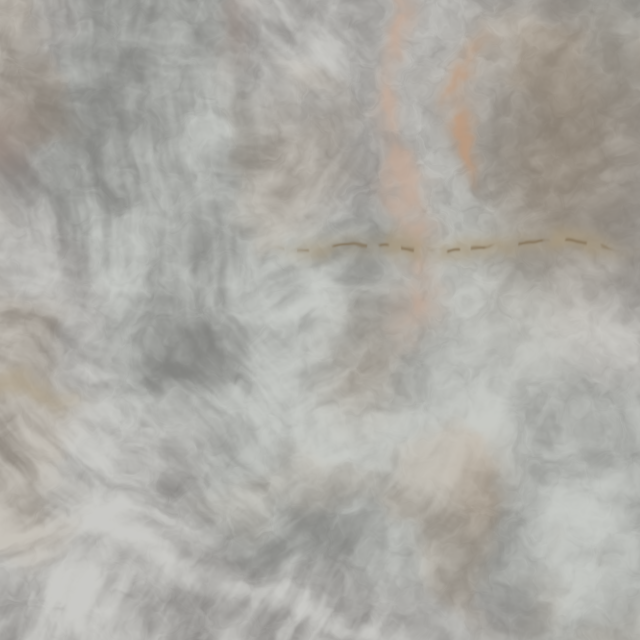
This texture is drawn by a WebGL 2 fragment shader. Its source:

```glsl
#version 300 es
precision highp float;
// Soft grey quartzite: clouded mineral tones with feathery crystal streaks,
// a pale upright band carrying pink seams, a thin ochre fissure and a white vein.
// Built from warped value noise, direction-blended streak noise and soft bands.
uniform vec2 u_resolution;
out vec4 fragColor;

float hash(vec2 cell) {
    uvec2 q = uvec2(ivec2(cell)) * uvec2(1597334673u, 3812015801u);
    uint n = (q.x ^ q.y) * 1597334673u;
    n = (n ^ (n >> 15)) * 2246822519u;
    return float((n ^ (n >> 13)) >> 8) / 16777216.0;
}

float noise(vec2 p) {
    vec2 i = floor(p), f = fract(p);
    f = f * f * f * (f * (f * 6.0 - 15.0) + 10.0);
    return mix(mix(hash(i), hash(i + vec2(1, 0)), f.x),
               mix(hash(i + vec2(0, 1)), hash(i + vec2(1, 1)), f.x), f.y);
}

mat2 rotation(float a) {
    return mat2(cos(a), sin(a), -sin(a), cos(a));
}

float fbm(vec2 p, int octaves) {
    float sum = 0.0, weight = 0.5, total = 0.0;
    for (int i = 0; i < octaves; i++) {
        sum += weight * noise(p);
        total += weight;
        weight *= 0.55;
        p = rotation(0.63) * p * 2.03 + 17.3;
    }
    return sum / total;
}

// Bell-shaped falloff around zero
float band(float d, float width) {
    return exp(-d * d / (width * width));
}

float blob(vec2 p, vec2 centre, vec2 radius) {
    vec2 d = (p - centre) / radius;
    return exp(-dot(d, d));
}

// Smooth window between two limits
float window(float x, float lo, float hi, float soft) {
    return smoothstep(lo - soft, lo + soft, x) * (1.0 - smoothstep(hi - soft, hi + soft, x));
}

// Stretched noise in several directions, each ruling its own patches
float feathers(vec2 p) {
    float sum = 0.0, total = 0.0;
    for (int i = 0; i < 5; i++) {
        float k = float(i);
        float weight = pow(noise(p * 6.0 + k * 31.7), 5.0) + 0.002;
        vec2 q = rotation(-0.45 + k * 0.63) * p;
        sum += weight * fbm(q * vec2(11.0, 42.0) + k * 9.1, 3);
        total += weight;
    }
    return sum / total;
}

// Horizontal position of the pink seam at height y
float seamPath(float y) {
    return 0.632 + 0.06 * (0.7 - y) - 0.022 * cos(14.0 * (y - 0.8));
}

void main() {
    vec2 p = gl_FragCoord.xy / u_resolution.y;
    vec2 warp = vec2(fbm(p * 5.0 + 3.7, 4), fbm(p * 5.0 + 41.2, 4)) - 0.5;
    vec2 fine = vec2(fbm(p * 26.0 + 8.3, 3), fbm(p * 26.0 + 63.1, 3)) - 0.5;
    vec2 w = p + warp * 0.09 + fine * 0.025;
    float cloud = fbm(w * 6.5 + 12.0, 5);
    float grain = fbm(p * 52.0 + fine * 3.0, 3);
    float leftSide = 1.0 - smoothstep(0.45, 0.75, w.x);

    // Clouds, feathers and fine mottling
    float tone = 0.53 + (cloud - 0.5) * 1.15 + (grain - 0.5) * 0.28;
    tone += (feathers(p + warp * 0.05) - 0.5) * mix(0.45, 0.85, leftSide);
    tone += (noise(w * 3.0 + 5.0) - 0.5) * 0.22;

    // Shadowed patches
    tone -= 0.30 * blob(w, vec2(0.30, 0.44), vec2(0.11, 0.05));
    tone -= 0.24 * blob(w, vec2(0.13, 0.58), vec2(0.04, 0.07));
    tone -= 0.22 * blob(w, vec2(0.26, 0.24), vec2(0.10, 0.04));
    tone -= 0.16 * blob(w, vec2(0.27, 0.92), vec2(0.19, 0.14));
    tone -= 0.16 * blob(w, vec2(0.88, 0.83), vec2(0.16, 0.24));

    // Pale upright band and white lower vein
    float seam = w.x - seamPath(w.y);
    float pale = band(seam - 0.045, 0.085) * window(w.y, 0.50, 1.2, 0.08);
    float veinY = 0.175 - 0.27 * smoothstep(0.02, 0.95, w.x);
    float whiteVein = band(w.y - veinY, 0.02) * (1.0 - smoothstep(0.6, 0.8, w.x));
    tone = mix(tone, 0.82 + (grain - 0.5) * 0.5, pale * 0.65);
    tone += whiteVein * 0.34;
    tone = smoothstep(-0.15, 1.15, tone);

    // Cool and warm stone ramps
    vec3 cool = mix(vec3(0.525, 0.515, 0.505), vec3(0.79, 0.79, 0.775), tone);
    cool += vec3(-0.008, 0.004, 0.002) * smoothstep(0.4, 0.65, noise(w * 4.0 + 29.0));
    vec3 warm = mix(vec3(0.54, 0.50, 0.45), vec3(0.77, 0.74, 0.695), tone);
    float warmth = smoothstep(0.54, 0.74, fbm(w * 4.2 + 77.0, 3)) * 0.6;
    warmth += 0.95 * blob(w, vec2(0.88, 0.77), vec2(0.17, 0.24));
    warmth += 0.6 * blob(w, vec2(0.58, 0.43), vec2(0.06, 0.09));
    warmth += 0.5 * blob(w, vec2(0.75, 0.24), vec2(0.05, 0.07));
    vec3 colour = mix(cool, warm, clamp(warmth * (1.0 - pale * 0.6), 0.0, 1.0));

    // Pink seams and rosy stains
    float patchy = smoothstep(0.25, 0.60, fbm(p * 19.0 + 51.0, 3));
    float seamWidth = mix(0.036, 0.017, smoothstep(0.55, 0.9, p.y));
    float pink = band(seam, seamWidth) * window(w.y, 0.47, 1.3, 0.06);
    float side = band(seam - 0.108, 0.018) * window(w.y, 0.72, 0.94, 0.05);
    float rosy = blob(w, vec2(0.02, 0.79), vec2(0.04, 0.05))
               + 0.6 * blob(w, vec2(0.37, 0.95), vec2(0.022, 0.09));
    colour = mix(colour, vec3(0.77, 0.665, 0.595), pink * mix(0.35, 0.75, patchy));
    colour = mix(colour, vec3(0.74, 0.60, 0.49), side * mix(0.35, 0.85, patchy));
    colour = mix(colour, vec3(0.61, 0.53, 0.49), rosy * 0.5);

    // Ochre fissure: broad haze with a broken dark thread
    float crackY = 0.618 + 0.008 * sin(p.x * 24.0) + warp.y * 0.035 + fine.y * 0.012;
    float reach = window(p.x, 0.47, 0.96, 0.07);
    float haze = band(p.y - crackY, 0.020) * reach * mix(0.3, 0.7, patchy);
    haze += 0.5 * band(w.y - 0.385, 0.016) * (1.0 - smoothstep(0.06, 0.17, w.x));
    float thread = band(p.y - crackY, 0.0032) * reach;
    thread *= smoothstep(0.38, 0.62, noise(p * vec2(55.0, 20.0)));
    colour = mix(colour, vec3(0.66, 0.60, 0.49), haze);
    colour = mix(colour, vec3(0.49, 0.42, 0.32), thread * 0.6);

    fragColor = vec4(colour, 1.0);
}
```
